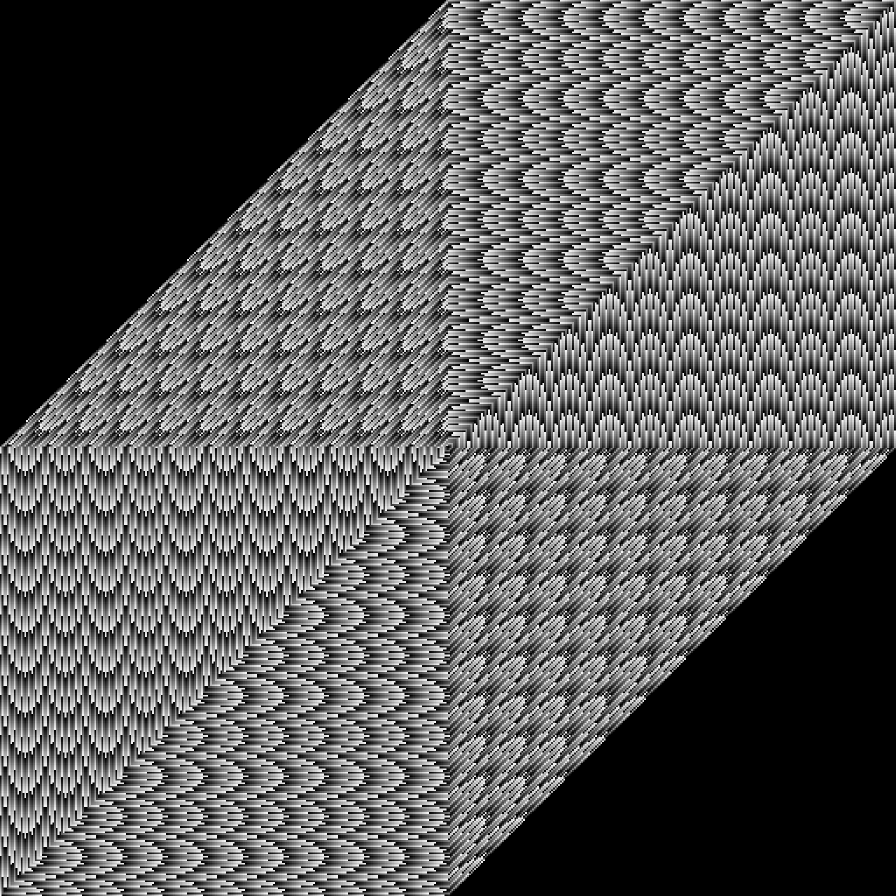
This background is drawn by a three.js fragment shader. Its source:

```glsl
// A hexagonal number spiral sheared onto a square grid, filling a slanted hexagon.
// Each cell is counted outward along six-sided rings, and its count modulo 23
// sets its grey; the quadratic growth of the rings weaves the scalloped pattern.

varying vec2 vUv;

const float CELLS = 512.0;
const float CYCLE = 23.0;

// Ring number of a cell: the hexagonal distance on sheared axes
float hexRing(vec2 cell) {
  return max(max(abs(cell.x), abs(cell.y)), abs(cell.x - cell.y));
}

// Steps walked anticlockwise round the ring, from its left corner
float stepsAlongRing(vec2 cell, float ring) {
  if (cell.x == -ring && cell.y <= 0.0) return -cell.y;
  if (cell.y == -ring) return ring + (cell.x + ring);
  if (cell.x - cell.y == ring) return 2.0 * ring + cell.x;
  if (cell.x == ring) return 3.0 * ring + cell.y;
  if (cell.y == ring) return 4.0 * ring + (ring - cell.x);
  return 5.0 * ring - cell.x;
}

float spiralGrey(vec2 uv) {
  vec2 cell = floor((uv - 0.5) * CELLS);
  float ring = hexRing(cell);
  if (ring < 0.5 || ring > 0.5 * CELLS) return 0.0;

  // All inner rings together hold 3k(k-1) cells, plus the centre
  float count = 3.0 * ring * (ring - 1.0) + 1.0 + stepsAlongRing(cell, ring);
  return floor(fract((count + 0.5) / CYCLE) * CYCLE) / CYCLE;
}

void main() {
  // Four samples inside each pixel smooth the cell edges at any size
  vec2 pixel = fwidth(vUv);
  float grey = 0.0;
  for (int j = 0; j < 2; j++) {
    for (int i = 0; i < 2; i++) {
      vec2 offset = (vec2(float(i), float(j)) - 0.5) * 0.5;
      grey += 0.25 * spiralGrey(vUv + offset * pixel);
    }
  }
  gl_FragColor = vec4(vec3(grey), 1.0);
}
```
